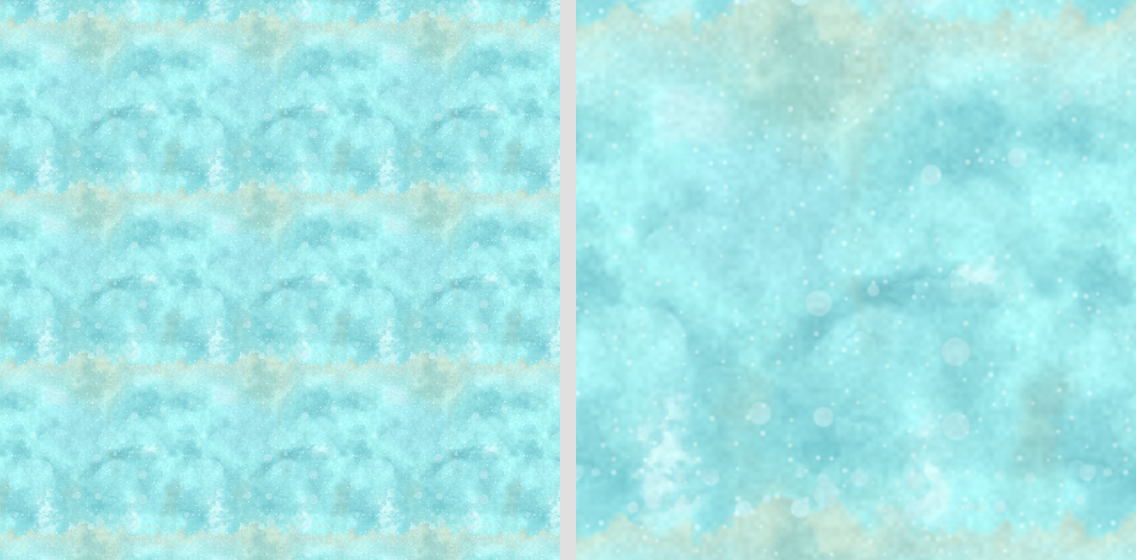
Left: the whole. Right: its middle third, enlarged.
A three.js fragment shader for this pattern:

```glsl
// Seamless turquoise watercolour tile with sandy bands, round blooms and white spatter
varying vec2 vUv;

float hash(vec2 p) {
  return fract(sin(dot(p, vec2(127.1, 311.7))) * 43758.5);
}

// Value noise that wraps after one tile of n cells
float noise(vec2 p, float n) {
  vec2 i = floor(p * n), f = fract(p * n);
  f = f * f * (3.0 - 2.0 * f);
  vec2 a = mod(i, n), b = mod(i + 1.0, n);
  return mix(mix(hash(a + n), hash(vec2(b.x, a.y) + n), f.x),
             mix(hash(vec2(a.x, b.y) + n), hash(b + n), f.x), f.y);
}

float fbm(vec2 p, float n) {
  float sum = 0.0, amp = 0.52;
  for (int i = 0; i < 5; i++) {
    sum += amp * noise(p, n);
    n *= 2.0;
    amp *= 0.5;
  }
  return sum;
}

// Shortest offset from c, wrapped to the tile
vec2 offsetFrom(vec2 p, vec2 c) {
  return fract(p - c + 0.5) - 0.5;
}

float stain(vec2 p, vec2 c, vec2 radius, float soft) {
  return 1.0 - smoothstep(1.0 - soft, 1.0 + soft, length(offsetFrom(p, c) / radius));
}

// Round wash: pale upper rim inside, darker pigment pushed outside
vec3 bloom(vec3 col, vec2 p, vec2 c, float r, float strength) {
  vec2 d = offsetFrom(p, c) / r;
  float l = length(d), upper = clamp(0.55 - 0.5 * d.y, 0.0, 1.0);
  float halo = smoothstep(0.85, 1.12, l) * (1.0 - smoothstep(1.0, 1.6, l));
  float rim = (1.0 - smoothstep(0.84, 1.10, l)) * smoothstep(-0.4, 1.0, l);
  col = mix(col, vec3(0.47, 0.78, 0.81), halo * upper * strength);
  return mix(col, vec3(0.68, 0.94, 0.95), rim * upper * strength);
}

// One randomly placed dot per cell; only a share of the cells is filled
float spatter(vec2 p, float n, float share, float radius) {
  vec2 cell = mod(floor(p * n), n) + n * 1.7;
  vec2 c = 0.3 + 0.4 * vec2(hash(cell), hash(cell + 5.3));
  float r = radius * (0.4 + 0.6 * hash(cell + 9.1));
  float d = length(fract(p * n) - c) / n;
  return step(hash(cell + 2.7), share) * (1.0 - smoothstep(r - 0.003, r + 0.004, d));
}

void main() {
  vec2 tile = vec2(vUv.x, 1.0 - vUv.y) * 3.282 - vec2(0.0, 0.107);
  vec2 warp = vec2(fbm(tile, 6.0), fbm(tile + 0.37, 7.0)) - 0.5;
  vec2 rough = vec2(fbm(tile, 24.0), fbm(tile + 0.61, 24.0)) - 0.5;
  vec2 p = tile + 0.11 * warp + 0.07 * rough;
  vec2 q = tile + 0.05 * warp + 0.05 * rough;
  vec3 teal = vec3(0.44, 0.77, 0.80), sand = vec3(0.77, 0.88, 0.81);
  vec3 olive = vec3(0.62, 0.81, 0.77), pale = vec3(0.77, 0.94, 0.95);
  float fine = fbm(tile, 16.0);
  float mottled = smoothstep(0.32, 0.68, fbm(p, 9.0));

  // Base wash
  vec3 col = mix(vec3(0.56, 0.87, 0.89), vec3(0.66, 0.95, 0.95),
                 smoothstep(0.25, 0.58, fbm(p, 5.0)));
  col = mix(col, vec3(0.62, 0.89, 0.92), 0.7 * stain(p, vec2(0.46, 0.40), vec2(0.21, 0.16), 0.3));

  // Darker pigment pools
  float pools = stain(p, vec2(0.83, 0.27), vec2(0.14, 0.07), 0.7);
  pools = max(pools, stain(p, vec2(0.08, 0.23), vec2(0.09, 0.06), 0.9));
  pools = max(pools, 0.9 * stain(p, vec2(0.08, 0.54), vec2(0.07, 0.05), 0.6));
  pools = max(pools, stain(p, vec2(0.76, 0.55), vec2(0.07, 0.04), 0.8));
  pools = max(pools, stain(p, vec2(0.13, 0.88), vec2(0.11, 0.08), 0.8));
  pools = max(pools, stain(p, vec2(0.60, 0.86), vec2(0.09, 0.10), 0.8));
  col = mix(col, teal, pools * (0.2 + 0.7 * smoothstep(0.3, 0.7, fine)));

  // Blooms, large then scattered
  float patchy = 0.3 + 0.7 * mottled;
  col = bloom(col, q, vec2(0.19, 0.75), 0.15, 0.7 * patchy);
  col = bloom(col, q, vec2(0.68, 0.74), 0.15, 0.7 * patchy);
  col = bloom(col, q, vec2(0.83, 0.45), 0.13, 0.7 * patchy);
  col = bloom(col, q, vec2(0.31, 0.47), 0.08, 0.6 * patchy);
  for (int i = 0; i < 18; i++) {
    float k = float(i);
    vec2 c = vec2(hash(vec2(k, 3.0)), 0.22 + 0.72 * hash(vec2(k, 8.0)));
    col = bloom(col, q, c, 0.025 + 0.06 * hash(vec2(k, 5.0)), 0.35 * patchy);
  }

  // Olive veins between the blooms
  float vein = stain(p, vec2(0.66, 0.46), vec2(0.03, 0.18), 0.9);
  vein = max(vein, stain(p, vec2(0.46, 0.85), vec2(0.05, 0.14), 0.9));
  vein = max(vein, stain(p, vec2(0.01, 0.86), vec2(0.04, 0.13), 0.9));
  col = mix(col, olive, 0.6 * vein * patchy);

  // Sandy band: broken upper edge, pale lower fade
  float peak = 0.05 * stain(tile, vec2(0.50, 0.0), vec2(0.10, 0.4), 0.8);
  float v = fract(tile.y + peak + 0.06 * warp.x + 0.12 * rough.y);
  float edge = smoothstep(0.0, 0.05, v);
  col = mix(col, vec3(0.73, 0.92, 0.91), 0.8 * edge * (1.0 - smoothstep(0.06, 0.26, v)));
  col = mix(col, sand, edge * (1.0 - smoothstep(0.01, 0.14, v)) * (0.45 + 0.5 * mottled));
  float smudge = stain(p, vec2(0.58, 0.12), vec2(0.15, 0.15), 0.7) * edge;
  col = mix(col, mix(olive, sand, mottled), 0.75 * smudge);
  col = mix(col, pale, 0.8 * stain(p, vec2(0.34, 0.21), vec2(0.075, 0.06), 0.4));

  // Broken white splashes
  float splash = stain(p, vec2(0.28, 0.88), vec2(0.07, 0.11), 0.5);
  splash = max(splash, stain(p, vec2(0.79, 0.90), vec2(0.06, 0.10), 0.5));
  splash = max(splash, stain(p, vec2(0.90, 0.54), vec2(0.06, 0.045), 0.5));
  col = mix(col, vec3(0.82, 0.97, 0.97), splash * (0.3 + 0.6 * smoothstep(0.42, 0.54, fine)));

  // Droplets, edge drips and fine specks
  float low = smoothstep(0.86, 0.95, fract(tile.y));
  col = mix(col, pale, 0.6 * spatter(tile, 8.0, 0.2, 0.028));
  col = mix(col, pale, 0.75 * low * spatter(tile, 18.0, 0.6, 0.018));
  col = mix(col, vec3(0.86, 0.98, 0.98), 0.6 * spatter(tile, 38.0, 0.2 + 0.35 * splash, 0.005));

  // Paper grain
  col += 0.13 * (fine - 0.5) + 0.05 * (noise(tile, 96.0) - 0.5);
  gl_FragColor = vec4(clamp(col, 0.0, 1.0), 1.0);
}
```
